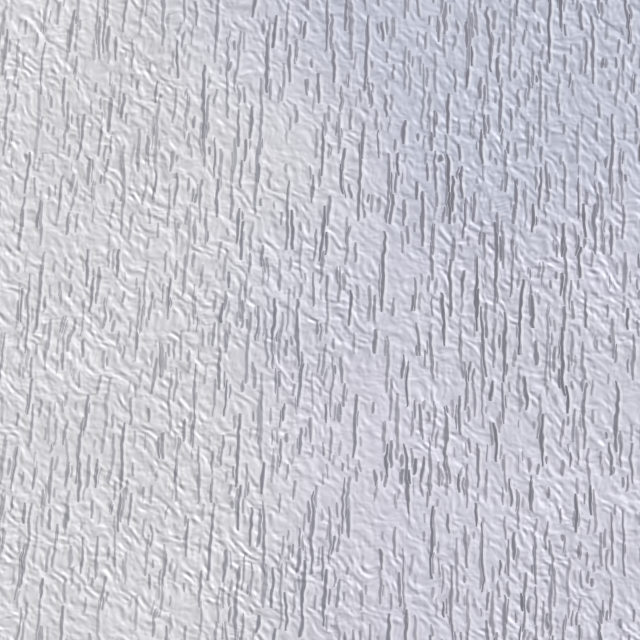
This texture is drawn by a Shadertoy shader. Its source:

```glsl
// Pale lavender-grey scratched plaster with vertical grooves and fine diagonal grain.

const vec3 SHADOW = vec3(0.45, 0.45, 0.49);
const vec3 HIGHLIGHT = vec3(0.93, 0.93, 0.955);
const vec3 WARM_PLASTER = vec3(0.835, 0.832, 0.845);
const vec3 COOL_PLASTER = vec3(0.735, 0.755, 0.815);
const vec3 LILAC_PLASTER = vec3(0.805, 0.80, 0.85);
const vec2 LIGHT_SHIFT = vec2(0.0048, -0.0022);

float hash(vec2 p) {
    vec3 q = fract(vec3(p.xyx) * 0.1031);
    q += dot(q, q.yzx + 33.33);
    return fract((q.x + q.y) * q.z);
}

float noise(vec2 p) {
    vec2 cell = floor(p), f = fract(p);
    f = f * f * (3.0 - 2.0 * f);
    float low = mix(hash(cell), hash(cell + vec2(1, 0)), f.x);
    float high = mix(hash(cell + vec2(0, 1)), hash(cell + vec2(1, 1)), f.x);
    return mix(low, high, f.y);
}

// Bends groove walls so they look dragged by a trowel.
vec2 roughen(vec2 p) {
    float slow = noise(p * vec2(50.0, 32.0)) - 0.5;
    float fine = noise(p * vec2(120.0, 95.0) + 31.0) - 0.5;
    return p + vec2(0.005 * slow + 0.003 * fine, 0.004 * fine);
}

// One random tapered stroke per cell; returns the deepest nearby stroke.
float strokes(vec2 p, vec2 size, float halfWidth, float density, float seed) {
    vec2 home = floor(p / size);
    float soft = 0.0011 + 0.4 / iResolution.y;
    float depth = 0.0;
    for (int j = -1; j <= 1; j++)
    for (int i = -1; i <= 1; i++) {
        vec2 cell = home + vec2(i, j);
        vec2 key = cell + seed;
        vec2 center = (cell + vec2(hash(key + 7.1), hash(key + 19.7))) * size;
        float clump = noise(center * vec2(11.0, 8.0) + seed);
        float present = step(hash(key + 3.3), density * (0.35 + 1.3 * clump));
        float halfLength = size.y * mix(0.2, 0.62, hash(key + 41.9));
        float lean = mix(0.10, 0.0, clamp(center.x * 1.5, 0.0, 1.0))
                   + 0.10 * (hash(key + 53.2) - 0.5);
        vec2 q = p - center;
        q.x -= lean * q.y;
        float along = abs(q.y) / halfLength;
        float width = halfWidth * mix(0.75, 1.25, hash(key + 67.4))
                    * (1.0 - 0.35 * along * along);
        float d = length(vec2(q.x, max(abs(q.y) - halfLength, 0.0))) - width;
        float strength = present * mix(0.5, 1.0, hash(key + 83.6));
        depth = max(depth, strength * (1.0 - smoothstep(-soft, soft, d)));
    }
    return depth;
}

float grooves(vec2 p) {
    vec2 q = roughen(p);
    float longCuts = strokes(q, vec2(0.030, 0.105), 0.0023, 0.48, 11.0);
    float midCuts = strokes(q, vec2(0.021, 0.052), 0.0023, 0.50, 137.0);
    float shortCuts = strokes(q, vec2(0.016, 0.023), 0.0020, 0.36, 271.0);
    return max(longCuts, max(midCuts, 0.8 * shortCuts));
}

// Height of the small creases that run down to the right.
float grain(vec2 p) {
    vec2 q = p + 0.012 * (noise(p * 35.0) - 0.5);
    vec2 turned = vec2(dot(q, vec2(0.70, -0.71)), dot(q, vec2(0.71, 0.70)));
    float creases = noise(turned * vec2(75.0, 170.0) + 90.0);
    float grit = noise(turned * vec2(190.0, 270.0) + 400.0);
    return 0.7 * creases + 0.3 * grit;
}

// Broad tint: warm at the left, blue at the upper right, lilac below.
vec3 plaster(vec2 p) {
    float drift = 0.3 * (noise(p * 4.0 + 5.0) - 0.5);
    float right = smoothstep(0.1, 0.75, p.x + drift);
    float top = smoothstep(0.35, 1.0, p.y + drift);
    vec3 tint = mix(WARM_PLASTER, LILAC_PLASTER, right);
    tint = mix(tint, COOL_PLASTER, right * top * 0.85);
    return tint + 0.03 * (noise(p * 9.0 + 60.0) - 0.5);
}

void mainImage(out vec4 fragColor, in vec2 fragCoord) {
    vec2 p = fragCoord / iResolution.y;

    // Raking light on the grain
    float roughness = mix(0.16, 0.36, noise(p * vec2(13.0, 10.0) + 200.0));
    float relief = grain(p) - grain(p + vec2(0.0035, -0.0035) * vec2(1.0, -1.0));
    vec3 color = plaster(p) + roughness * relief;

    // Dark cuts with a bright lip on the lit side
    float cut = grooves(p);
    float lip = grooves(p - LIGHT_SHIFT) * (1.0 - cut);
    float shade = cut * mix(0.62, 0.92, smoothstep(0.0, 0.8, p.x));
    color = mix(color, HIGHLIGHT, 0.62 * lip);
    color = mix(color, SHADOW, shade);

    fragColor = vec4(clamp(color, 0.0, 1.0), 1.0);
}
```
